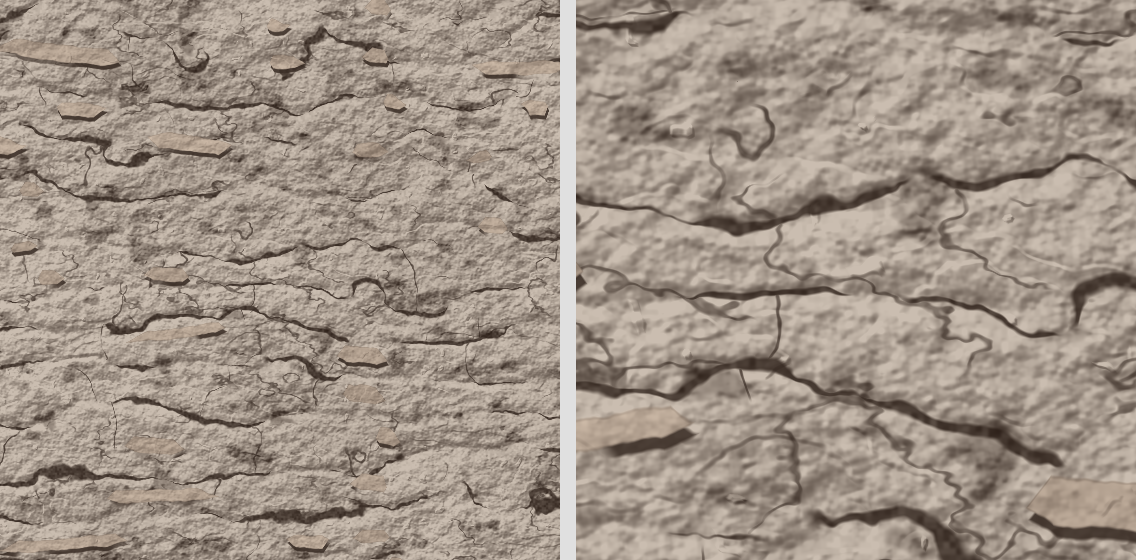
Left: the whole. Right: its middle third, enlarged.
Reproduce this texture procedurally as a Shadertoy shader.

```glsl
// Weathered mud wall: gritty clay courses with broken cracks and flat stones.
// A layered noise height field is lit from the upper left; seams, pits and
// stone shadows are darkened on top, then the tone is mapped to a clay ramp.

float hash(vec2 p) {
    vec3 q = fract(p.xyx * 0.1031);
    q += dot(q, q.yzx + 33.33);
    return fract((q.x + q.y) * q.z);
}

float noise(vec2 p) {
    vec2 i = floor(p), f = p - i;
    f = f * f * f * (f * (f * 6.0 - 15.0) + 10.0);
    return mix(mix(hash(i), hash(i + vec2(1, 0)), f.x),
               mix(hash(i + vec2(0, 1)), hash(i + 1.0), f.x), f.y);
}

// Each octave is turned so that the lattice does not show
float fbm(vec2 p, int octaves) {
    float sum = 0.0, amp = 0.5, total = 0.0;
    for (int i = 0; i < octaves; i++) {
        sum += amp * noise(p);
        total += amp;
        amp *= 0.5;
        p = mat2(1.62, 1.22, -1.22, 1.62) * p + 17.3;
    }
    return sum / total;
}

// Distances to the nearest upright joint (x) and course seam (y)
vec2 seams(vec2 p) {
    vec2 jag = vec2(fbm(p * 45.0, 3), fbm(p * 40.0 + 9.0, 3)) - 0.5;
    vec2 warp = vec2(fbm(p * 8.0 + 3.0, 3), fbm(p * vec2(5, 7) + 19.0, 3)) - 0.5;
    vec2 g = (p + 0.018 * jag) * vec2(4.5, 12.0) + warp * vec2(0.9, 1.9);
    g.x += 7.0 * hash(vec2(floor(g.y), 5.0));
    return (0.5 - abs(fract(g) - 0.5)) / vec2(4.5, 12.0);
}

// Sparse angular chips, at most one per cell
float chips(vec2 p) {
    p += 0.012 * vec2(noise(p * 90.0), noise(p * 90.0 + 31.0));
    vec2 g = p * 36.0, c = floor(g);
    float size = mix(0.1, 0.36, hash(c + 8.1)) * step(hash(c + 2.7), 0.13);
    float turn = 6.3 * hash(c + 5.2);
    vec2 q = g - c - 0.5 - 0.2 * (vec2(hash(c + 4.4), hash(c + 6.9)) - 0.5);
    q = mat2(cos(turn), sin(turn), -sin(turn), cos(turn)) * q;
    float d = max(abs(q.x) * 0.8 + abs(q.y) * 0.7, abs(q.y) * 1.4);
    return 1.0 - smoothstep(size * 0.5, size + 0.001, d);
}

float clayHeight(vec2 p) {
    float rough = 0.015 * fbm(p * vec2(12, 16), 5);
    float grit = 0.0042 * fbm(p * vec2(64, 74) + 21.0, 3);
    float t = 6.0 * fbm(p * vec2(7, 11) + 7.0, 5);
    float ledges = 0.0012 * (floor(t) + smoothstep(0.4, 0.6, fract(t)));
    float pillow = 0.003 * smoothstep(0.0, 0.02, seams(p).y);
    return rough + grit + ledges + pillow + 0.001 * chips(p);
}

// Wedges and slabs lying along the courses: signed distance (x), random value (y)
vec2 stones(vec2 p) {
    vec2 grid = vec2(5, 13), cell = floor(p * grid), best = vec2(1, 0);
    float wobble = 0.009 * (fbm(p * 32.0, 4) - 0.5);
    for (int j = -1; j <= 1; j++)
    for (int i = -1; i <= 1; i++) {
        vec2 c = cell + vec2(i, j);
        float s = hash(c + 11.3), k = hash(c + 27.7), m = hash(c + 43.1);
        if (hash(c + 0.5) > 0.4) continue;
        vec2 q = p - (c + 0.5 + 0.6 * (vec2(m, k) - 0.5)) / grid;
        q.y += (k - 0.5) * 0.3 * q.x + wobble;
        float x = (q.x + 0.6 * wobble) / (0.022 + 0.095 * s * s * s);
        float apex = 1.2 * (hash(c + 61.9) - 0.5);
        float wedge = min((1.0 + x) / (1.0 + apex), (1.0 - x) / (1.0 - apex));
        float thick = mix(0.013, 0.023, k);
        float top = thick * min(wedge * mix(1.0, 3.5, s), 0.9);
        float base = 0.45 * thick * min(wedge * 2.5, 1.0);
        if (m > 0.7) q.y = -q.y;
        float d = max(q.y - top, -q.y - base);
        if (d < best.x) best = vec2(d, m);
    }
    return best;
}

void mainImage(out vec4 fragColor, in vec2 fragCoord) {
    vec2 p = fragCoord / iResolution.xy;

    // Relief lighting, with highlights compressed more than shadows
    vec2 toLight = 0.002 * vec2(-0.6, 0.8);
    float slope = (clayHeight(p) - clayHeight(p + toLight)) / 0.002;
    float range = slope > 0.0 ? 0.2 : 0.55;
    float lit = range * tanh(slope / range);
    float grain = noise(p * 260.0) - 0.5;
    float tone = 0.9 + lit + 0.18 * grain + 0.22 * (fbm(p * 4.0 + 50.0, 3) - 0.5);

    // Pits and pale chips
    tone -= 0.38 * (1.0 - smoothstep(0.22, 0.37, fbm(p * vec2(24, 32) + 60.0, 4)));
    tone += 0.07 * chips(p);

    // Open seams, upright joints and hairline cracks, all broken into short runs
    vec2 gap = seams(p);
    float openness = fbm(p * vec2(9, 14) + 40.0, 4);
    float width = 0.007 * smoothstep(0.5, 0.75, openness);
    float crack = (1.0 - smoothstep(width * 0.5, width + 0.0018, gap.y))
                * smoothstep(0.47, 0.55, openness);
    float joint = (1.0 - smoothstep(0.0006, 0.003, gap.x))
                * smoothstep(0.5, 0.66, fbm(p * vec2(11, 13) + 80.0, 3));
    float ridge = abs(fbm(p * vec2(8, 13) + 70.0, 5) - 0.5);
    float hairline = (1.0 - smoothstep(0.003, 0.017, ridge))
                   * smoothstep(0.5, 0.64, fbm(p * 17.0 + 90.0, 3));
    float darkness = max(crack, max(0.8 * joint, 0.65 * hairline));
    tone = mix(tone, 0.04 + 0.25 * grain, 0.88 * darkness);

    // Stones with a patchy shadow thrown along their lower edge
    vec2 stone = stones(p);
    float body = 1.0 - smoothstep(-0.001, 0.001, stone.x);
    float shadow = 1.0 - smoothstep(-0.0015, 0.0015, stones(p + vec2(-0.002, 0.007)).x);
    shadow *= smoothstep(0.35, 0.6, noise(p * vec2(18, 24) + 33.0));
    tone = mix(tone, 0.03, 0.88 * shadow);
    float face = 0.83 + 0.13 * stone.y + 0.5 * lit + 0.12 * grain
               + 0.12 * (noise(p * vec2(35, 150)) - 0.5);
    face -= 0.2 * smoothstep(-0.002, 0.0, stone.x);
    tone = mix(tone, face, body);

    // Clay colour ramp, slightly warmer on stone
    vec3 color = mix(vec3(0.21, 0.16, 0.13), vec3(0.73, 0.68, 0.63), clamp(tone, -0.1, 1.12));
    color *= mix(vec3(1), vec3(1.02, 0.99, 0.96), body);
    fragColor = vec4(color, 1.0);
}
```
